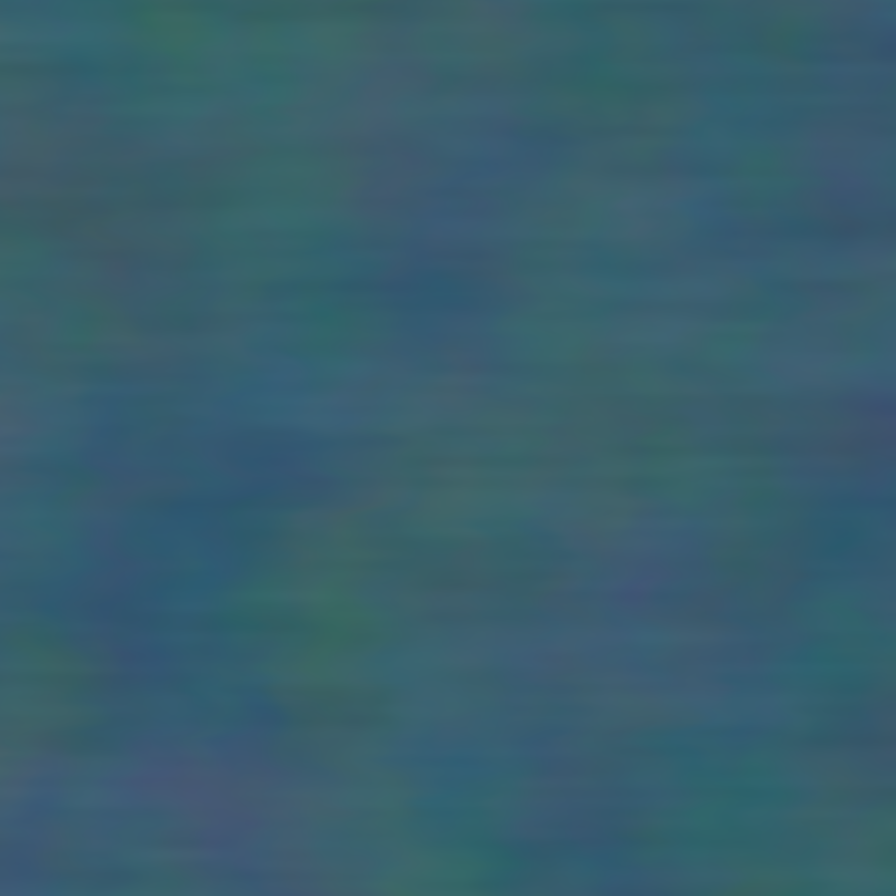
Write a WebGL 1 fragment shader that draws this texture.

```glsl
precision highp float;
// Soft teal, blue and violet blotches crossed by faint horizontal streaks.
uniform vec2 u_resolution;

const vec3 BASE_COLOR = vec3(0.222, 0.371, 0.424);
const vec3 RED_SHIFT = vec3(0.115, -0.012, 0.0);
const vec3 GREEN_SHIFT = vec3(-0.012, 0.088, -0.022);
const vec3 BLUE_SHIFT = vec3(-0.008, -0.022, 0.098);
const vec3 STREAK_SHIFT = vec3(0.036, 0.042, 0.042);

float hash(vec2 cell, float seed) {
  return fract(sin(dot(cell, vec2(127.1, 311.7)) + seed * 74.7) * 43758.5453);
}

// Smooth value noise in the range 0 to 1.
float valueNoise(vec2 p, float seed) {
  vec2 cell = floor(p);
  vec2 f = fract(p);
  vec2 blend = f * f * f * (f * (f * 6.0 - 15.0) + 10.0);
  float bottom = mix(hash(cell, seed), hash(cell + vec2(1.0, 0.0), seed), blend.x);
  float top = mix(hash(cell + vec2(0.0, 1.0), seed), hash(cell + vec2(1.0), seed), blend.x);
  return mix(bottom, top, blend.y);
}

// Layered noise centred on zero; each layer is turned to hide the grid.
float cloud(vec2 p, float seed) {
  const mat2 turn = mat2(0.8, 0.6, -0.6, 0.8);
  float sum = 0.0;
  float weight = 0.55;
  for (int i = 0; i < 4; i++) {
    sum += weight * (valueNoise(p, seed + float(i)) - 0.5);
    p = turn * p * 1.9 + 3.7;
    weight *= 0.58;
  }
  return sum;
}

// Long thin horizontal bands, from broad to fine.
float streaks(vec2 p, float seed) {
  float sum = 0.0;
  vec2 scale = vec2(3.0, 24.0);
  float weight = 0.45;
  for (int i = 0; i < 3; i++) {
    sum += weight * (valueNoise(p * scale, seed + float(i)) - 0.5);
    scale *= vec2(1.8, 1.9);
    weight *= 0.8;
  }
  return sum;
}

void main() {
  vec2 uv = gl_FragCoord.xy / min(u_resolution.x, u_resolution.y);

  // Slightly ragged sideways edges on the blotches.
  vec2 p = uv + vec2(0.06 * streaks(uv, 41.0), 0.0);

  // Independent blotches for each colour channel.
  vec3 color = BASE_COLOR;
  color += RED_SHIFT * cloud(p * 7.0 + 1.3, 3.0);
  color += GREEN_SHIFT * cloud(p * 6.0 + 7.1, 13.0);
  color += BLUE_SHIFT * cloud(p * 6.5 + 4.6, 23.0);

  // Faint brightness streaks.
  color += STREAK_SHIFT * streaks(uv, 31.0);

  gl_FragColor = vec4(color, 1.0);
}
```
